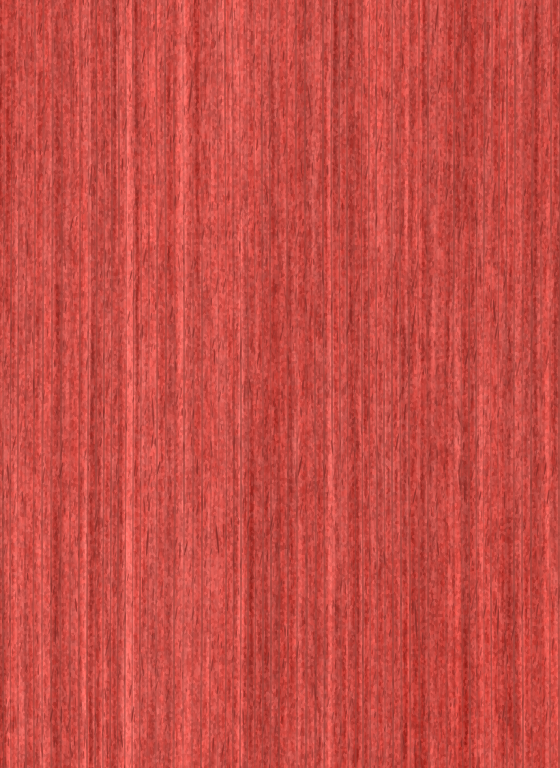
A Shadertoy shader for this texture:

```glsl
// Red-stained wood veneer: fine vertical ribs, pale bands, short slanted pores and fibrous grain.

float hash(vec2 p) {
    vec3 q = fract(p.xyx * 0.1031);
    q += dot(q, q.yzx + 33.33);
    return fract((q.x + q.y) * q.z);
}

// Soft cellular noise: random cell values blended by distance, centred on zero.
float cells(vec2 p, float seed) {
    vec2 id = floor(p);
    float sum = 0.0, weight = 0.0;
    for (int j = -1; j <= 1; j++)
    for (int i = -1; i <= 1; i++) {
        vec2 cell = id + vec2(i, j);
        vec2 jitter = vec2(hash(cell + seed), hash(cell + seed + 37.0));
        vec2 d = p - cell - jitter;
        float w = exp(-9.0 * dot(d, d));
        sum += w * hash(cell + seed + 71.0);
        weight += w;
    }
    return sum / weight - 0.5;
}

// Tapered slanted dashes, one per chosen cell; size is half width and half length.
float pores(vec2 p, vec2 grid, vec2 size, float chance, float seed) {
    vec2 id = floor(p * grid);
    float aa = 0.7 / iResolution.y, ink = 0.0;
    for (int j = -1; j <= 1; j++)
    for (int i = -1; i <= 1; i++) {
        vec2 cell = id + vec2(i, j);
        float pick = hash(cell + seed);
        vec2 jitter = vec2(hash(cell + seed + 11.0), hash(cell + seed + 23.0));
        vec2 d = p - (cell + jitter) / grid;
        d.x -= d.y * (0.06 + 0.34 * (hash(cell + seed + 47.0) - 0.5));
        float along = d.y / (size.y * (0.4 + 0.6 * jitter.x));
        float halfWidth = size.x * (1.0 - along * along);
        float dash = 1.0 - smoothstep(-aa, aa, abs(d.x) - halfWidth);
        dash *= 1.0 - smoothstep(0.7, 1.0, abs(along));
        ink = max(ink, dash * step(pick, chance) * (0.4 + 0.6 * jitter.y));
    }
    return ink;
}

// Pale vertical bands of random place, width and strength.
float paleBands(float x) {
    float id = floor(x / 0.075), light = 0.0;
    for (int i = -1; i <= 1; i++) {
        float k = id + float(i);
        float centre = (k + 0.15 + 0.7 * hash(vec2(k, 5.0))) * 0.075;
        float halfWidth = mix(0.004, 0.010, hash(vec2(k, 9.0)));
        float band = 1.0 - smoothstep(0.65, 1.05, abs(x - centre) / halfWidth);
        light = max(light, band * (0.45 + 0.55 * hash(vec2(k, 14.0))));
    }
    return light;
}

void mainImage(out vec4 fragColor, in vec2 fragCoord) {
    vec2 p = fragCoord / iResolution.y;

    // Very slight wander of the fibres along the board
    float x = p.x + 0.0010 * sin(p.y * 5.0 + p.x * 9.0);
    vec2 q = vec2(x, p.y);

    // Long streaks of several widths, running nearly the whole height
    float pale = paleBands(x) * mix(1.0, 0.4, smoothstep(0.35, 0.65, p.x));
    float tone = 1.05 * pale - 0.08;
    tone += 1.25 * cells(q * vec2(165.0, 1.7), 3.0);
    tone += 0.85 * cells(q * vec2(75.0, 1.1), 19.0);
    tone += 0.30 * cells(q * vec2(30.0, 0.9), 23.0);

    // Short fibres and fine grain
    tone += 0.95 * cells(q * vec2(230.0, 34.0), 41.0);
    tone += 1.25 * cells(p * vec2(410.0, 270.0), 83.0);
    tone += 0.08 * sin(p.x * 7.0 + 1.5 * sin(p.y * 4.0));

    // Rounded ribs: lit crest beside a thin groove, both varying slowly
    float phase = x / 0.0106 + 0.3 * sin(x * 40.0);
    float ribStrength = 0.85 + 1.1 * cells(q * vec2(94.0, 3.0), 61.0);
    tone += 0.34 * ribStrength * sin(6.2832 * phase - 1.2);

    vec3 color = vec3(0.815, 0.318, 0.287) + tone * vec3(0.118, 0.080, 0.077);

    // Muted fibres and specks, and richer dye at the lower right
    float muted = 0.6 * cells(q * vec2(120.0, 5.0), 57.0) + 0.7 * cells(p * vec2(230.0, 150.0), 29.0);
    float rich = smoothstep(0.35, 0.6, p.x) * (1.0 - smoothstep(0.1, 0.4, p.y));
    color += (muted - 0.3 * rich) * vec3(-0.045, 0.045, 0.050);

    // Brownish groove lines
    float rib = abs(fract(phase) - 0.5) * 0.0106;
    float groove = (1.0 - smoothstep(0.0005, 0.0018, rib)) * ribStrength;
    color = mix(color, vec3(0.60, 0.26, 0.23), 0.6 * clamp(groove, 0.0, 1.0));

    // Pores: fine flecks, regular dashes and a few long fissures
    float ink = 0.55 * pores(q, vec2(140.0, 56.0), vec2(0.0008, 0.009), 0.45, 101.0);
    ink = max(ink, 0.7 * pores(q, vec2(85.0, 28.0), vec2(0.0010, 0.014), 0.38, 211.0));
    ink = max(ink, 0.75 * pores(q, vec2(24.0, 10.0), vec2(0.0012, 0.028), 0.22, 307.0));
    color = mix(color, vec3(0.49, 0.16, 0.14), ink);

    fragColor = vec4(clamp(color, 0.0, 1.0), 1.0);
}
```
